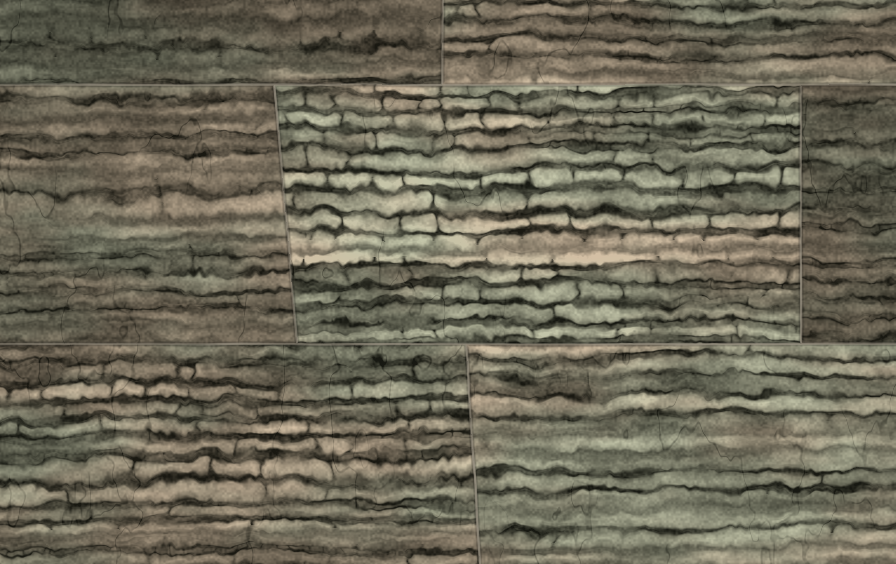
Give the GLSL for this texture, as a Shadertoy shader.

```glsl
// Slabs of banded, nodular stone laid in three courses with thin joints.
// Each bed is a row of rounded boxes of random length, warped by noise and
// set in a dark, streaky matrix; every slab has its own style of bedding.

#define BEDS 29.0          // beds per canvas height
#define ROUGHNESS 0.42     // ragged outline of the nodules
#define UNDULATION 0.016   // slow waving of the beds
#define EDGE 0.09          // softness of nodule outlines, in beds
#define GRAIN 0.16         // fine speckle
#define COURSE_LOW 0.39    // height of the lower joint
#define COURSE_HIGH 0.85   // height of the upper joint
#define JOINT 0.0016       // half width of the joints
#define DARK_STONE vec3(0.095, 0.095, 0.070)
#define PALE_STONE vec3(0.745, 0.715, 0.625)

// Per slab: breakup, share of sealed gaps, brightness, bed half thickness
const vec4 STYLES[7] = vec4[7](
    vec4(0.60, 0.50, 0.66, 0.36), vec4(0.20, 0.30, 0.88, 0.38),
    vec4(0.25, 0.50, 0.74, 0.39), vec4(0.85, 0.05, 1.02, 0.37),
    vec4(0.20, 0.30, 0.70, 0.34), vec4(0.60, 0.15, 0.87, 0.36),
    vec4(0.10, 0.62, 0.88, 0.41));

float hash(vec2 p) {
    vec3 q = fract(p.xyx * 0.1031);
    q += dot(q, q.yzx + 33.33);
    return fract((q.x + q.y) * q.z);
}

float noise(vec2 p) {
    vec2 i = floor(p), f = fract(p);
    f = f * f * (3.0 - 2.0 * f);
    return mix(mix(hash(i), hash(i + vec2(1, 0)), f.x),
               mix(hash(i + vec2(0, 1)), hash(i + vec2(1, 1)), f.x), f.y);
}

float fbm(vec2 p) {
    float sum = 0.0, amp = 0.53;
    for (int i = 0; i < 4; i++) {
        sum += amp * noise(p);
        p = p * 2.03 + 17.3;
        amp *= 0.5;
    }
    return sum;
}

// Signed distance to the nodules of a bed; unbroken ends run together
float nodules(vec2 q, float breakup, float halfThick) {
    float row = floor(q.y);
    float len = mix(1.4, 4.6, hash(vec2(row, 3.7)));
    float x = q.x / len + 17.0 * hash(vec2(row, 9.1));
    float cell = floor(x), u = x - cell;
    float before = step(u, 0.7 * hash(vec2(cell, row)));
    cell -= before;
    u += before;
    float lo = 0.7 * hash(vec2(cell, row));
    float hi = 1.0 + 0.7 * hash(vec2(cell + 1.0, row));
    breakup *= mix(0.4, 1.4, hash(vec2(row, 5.3)));
    lo -= 2.0 * step(breakup, hash(vec2(cell, row + 0.5)));
    hi += 2.0 * step(breakup, hash(vec2(cell + 1.0, row + 0.5)));
    float h = halfThick * mix(0.55, 1.2, noise(vec2(q.x * 0.3, row * 7.3)));
    vec2 a = abs(vec2((u - 0.5 * (lo + hi)) * len, fract(q.y) - 0.5));
    a -= vec2(0.5 * (hi - lo) * len - 0.05, h) - 0.8 * h;
    return min(max(a.x, a.y), 0.0) + length(max(a, 0.0)) - 0.8 * h;
}

float inside(float d, float soft) {
    return 1.0 - smoothstep(-soft, soft, d);
}

// Index of the slab (x) and distance to the nearest joint (y)
vec2 slabAt(vec2 p) {
    float course = min(abs(p.y - COURSE_LOW), abs(p.y - COURSE_HIGH));
    float a, b = 9.0, first;
    if (p.y > COURSE_HIGH) {
        a = p.x - 0.785;
        first = 0.0;
    } else if (p.y > COURSE_LOW) {
        a = p.x - mix(0.527, 0.486, (p.y - COURSE_LOW) / (COURSE_HIGH - COURSE_LOW));
        b = p.x - 1.42;
        first = 2.0 + step(0.0, b);
    } else {
        a = p.x - mix(0.852, 0.826, p.y / COURSE_LOW);
        first = 5.0;
    }
    return vec2(first + step(0.0, a), min(course, min(abs(a), abs(b))));
}

void mainImage(out vec4 fragColor, in vec2 fragCoord) {
    vec2 p = fragCoord / iResolution.y;
    vec2 slab = slabAt(p + 0.002 * (noise(p * 14.0) - 0.5));
    vec4 style = STYLES[int(slab.x)];
    float seed = slab.x * 23.0 + 11.0;

    // Bed coordinates: tilt, slow waves, uneven spacing, ragged outlines
    vec2 q = p;
    q.y += 0.03 * (hash(vec2(seed, 2.0)) - 0.5) * p.x;
    q.y += UNDULATION * (noise(vec2(p.x * 4.0 + seed, p.y * 3.0)) - 0.5);
    q.y += 0.035 * (noise(vec2(seed, q.y * 10.0)) - 0.5);
    q = q * BEDS + seed;
    q += ROUGHNESS * (vec2(noise(q * vec2(0.8, 1.1)), noise(q * vec2(0.9, 1.2) + 40.0)) - 0.5);
    q += 0.5 * ROUGHNESS * (vec2(noise(q * 2.7), noise(q * 3.1 + 70.0)) - 0.5);

    // Matrix: dark streaks, rubble of small grains, gaps sealed by pale laminae
    float rubble = smoothstep(0.38, 0.68, noise(q * vec2(0.10, 0.35) + 5.0));
    rubble *= 0.25 + 0.75 * style.x;
    float laminae = fbm(q * vec2(0.12, 2.2));
    float streaks = smoothstep(0.25, 0.80, fbm(q * vec2(0.7, 3.3) + 9.0));
    float matrix = 0.02 + 0.42 * streaks;
    float small = inside(nodules(q * vec2(2.0, 2.4) + 31.0, 0.9, 0.37), 0.18);
    matrix = mix(matrix, 0.28 + 0.45 * noise(q * 1.6), small * (0.2 + 0.7 * rubble));
    float isSealed = step(hash(vec2(floor(q.y + 0.5), seed)), style.y);
    matrix = mix(matrix, style.z * (0.30 + 0.65 * laminae), isSealed * 0.9);

    // Pale beds with mottling and slightly darker rims
    float d = nodules(q, style.x, style.w * (1.0 - 0.35 * rubble));
    float mottle = fbm(q * vec2(0.5, 0.9) + 60.0);
    float pale = 0.66 + 0.28 * hash(vec2(floor(q.y), seed + 4.0));
    pale += 0.7 * (mottle - 0.5) + 0.4 * (laminae - 0.5);
    pale *= style.z * mix(0.84, 1.04, inside(d + 0.15, 0.14));
    float tone = mix(matrix, pale, inside(d, EDGE));

    // Hairline cracks, grain and falloff of light to the sides
    float crack = 1.0 - smoothstep(0.0, 0.018, abs(fbm(p * vec2(13.0, 7.0) + seed) - 0.5));
    tone -= 0.16 * crack * smoothstep(0.45, 0.7, noise(p * 9.0 + 3.0));
    tone += GRAIN * (noise(p * 240.0) - 0.5) + 0.5 * GRAIN * (noise(p * 110.0) - 0.5);
    vec2 fromCenter = fragCoord / iResolution.xy - 0.5;
    tone *= 1.06 - 0.45 * dot(fromCenter, fromCenter);

    // Stone colour drifting from brown to green, then the joints
    vec3 color = mix(DARK_STONE, PALE_STONE, clamp(tone, 0.0, 1.08));
    float drift = smoothstep(0.3, 0.7, fbm(p * vec2(3.0, 9.0) + seed));
    color *= mix(vec3(1.04, 0.98, 0.96), vec3(0.96, 1.01, 0.99), drift);
    float joint = 1.0 - smoothstep(0.5 * JOINT, 2.0 * JOINT, slab.y);
    color *= 1.0 - 0.25 * (1.0 - smoothstep(JOINT, 4.0 * JOINT, slab.y));
    color = mix(color, vec3(0.60, 0.57, 0.51), joint * (0.35 + 0.5 * noise(p * 12.0)));
    fragColor = vec4(color, 1.0);
}
```
